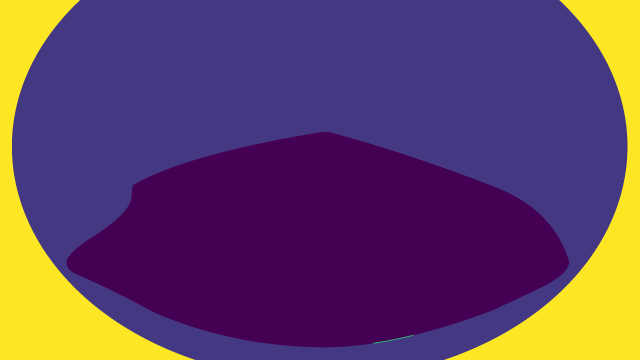
Reproduce this background procedurally as a Shadertoy shader.

```glsl
const vec3 YELLOW = vec3(0.992, 0.906, 0.144);
const vec3 INDIGO = vec3(0.270, 0.220, 0.510);
const vec3 PURPLE = vec3(0.267, 0.004, 0.329);
const vec3 GREEN = vec3(0.200, 0.710, 0.470);

// Height at x of the quadratic curve from a to c with control point b
float arc(float x, vec2 a, vec2 b, vec2 c) {
    float d = clamp(x, a.x, c.x) - a.x;
    float slope = b.x - a.x;
    float bend = a.x - 2.0 * b.x + c.x;
    float t = d / (slope + sqrt(max(slope * slope + bend * d, 1e-8)));
    return mix(mix(a.y, b.y, t), mix(b.y, c.y, t), t);
}

// Upper outline of the mound, from left to right
float moundTop(float x) {
    if (x < 0.243) return arc(x, vec2(0.185, 0.271), vec2(0.185, 0.292), vec2(0.243, 0.333));
    if (x < 0.366) return arc(x, vec2(0.243, 0.333), vec2(0.361, 0.405), vec2(0.366, 0.454));
    if (x < 0.370) return arc(x, vec2(0.366, 0.454), vec2(0.366, 0.477), vec2(0.370, 0.486));
    if (x < 0.905) return arc(x, vec2(0.370, 0.486), vec2(0.518, 0.572), vec2(0.898, 0.634));
    if (x < 1.366) return arc(x, vec2(0.912, 0.634), vec2(1.134, 0.574), vec2(1.366, 0.484));
    return arc(x, vec2(1.366, 0.484), vec2(1.537, 0.421), vec2(1.581, 0.273));
}

// Lower outline of the mound, from left to right
float moundBase(float x) {
    if (x < 0.213) return arc(x, vec2(0.185, 0.271), vec2(0.185, 0.250), vec2(0.213, 0.238));
    if (x < 0.428) return arc(x, vec2(0.213, 0.238), vec2(0.319, 0.192), vec2(0.428, 0.132));
    if (x < 0.903) return arc(x, vec2(0.428, 0.132), vec2(0.648, 0.037), vec2(0.903, 0.035));
    if (x < 1.366) return arc(x, vec2(0.903, 0.035), vec2(1.100, 0.037), vec2(1.366, 0.137));
    if (x < 1.516) return arc(x, vec2(1.366, 0.137), vec2(1.447, 0.174), vec2(1.516, 0.208));
    return arc(x, vec2(1.516, 0.208), vec2(1.581, 0.243), vec2(1.581, 0.273));
}

vec3 paint(vec2 p) {
    // Oval on the yellow ground
    vec3 color = length((p - vec2(0.888, 0.593)) / vec2(0.855, 0.648)) < 1.0 ? INDIGO : YELLOW;

    // Mound
    float base = moundBase(p.x);
    bool withinSpan = p.x > 0.185 && p.x < 1.581;
    if (withinSpan && p.y > base && p.y < moundTop(p.x)) color = PURPLE;

    // Thin green sliver on the lower rim
    if (p.x > 1.037 && p.x < 1.148 && abs(p.y - base) < 0.0013) color = GREEN;
    return color;
}

void mainImage(out vec4 fragColor, in vec2 fragCoord) {
    // Average a 4 by 4 grid of samples for smooth edges
    vec3 sum = vec3(0.0);
    for (int i = 0; i < 16; i++) {
        vec2 offset = (vec2(i % 4, i / 4) + 0.5) / 4.0 - 0.5;
        vec2 p = (fragCoord + offset) / iResolution.xy * vec2(16.0 / 9.0, 1.0);
        sum += paint(p);
    }
    fragColor = vec4(sum / 16.0, 1.0);
}
```
